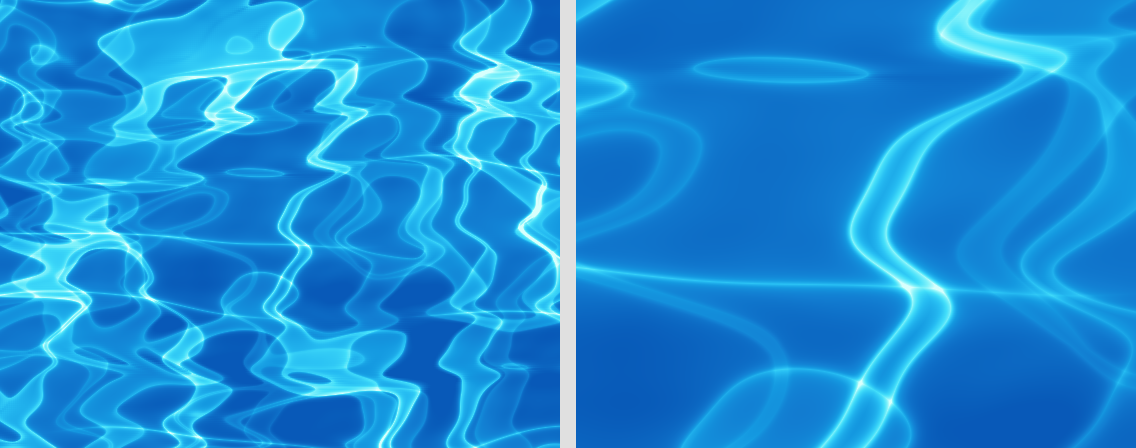
Left, the full canvas; right, a detail of the centre.
Reproduce this texture procedurally as a Shadertoy shader.

```glsl
float gradientDot(vec2 cell, vec2 offset) {
    float angle = 6.2832 * fract(sin(dot(cell, vec2(127.1, 311.7))) * 43758.5);
    return dot(vec2(cos(angle), sin(angle)), offset);
}

// Gradient noise, roughly -0.7 to 0.7
float noise(vec2 p) {
    vec2 i = floor(p), f = fract(p);
    vec2 u = f * f * f * (f * (f * 6.0 - 15.0) + 10.0);
    float low = mix(gradientDot(i, f), gradientDot(i + vec2(1, 0), f - vec2(1, 0)), u.x);
    float high = mix(gradientDot(i + vec2(0, 1), f - vec2(0, 1)), gradientDot(i + 1.0, f - 1.0), u.x);
    return mix(low, high, u.y);
}

// Phase of the flat ripples that cross the water
float ripplePhase(vec2 p) {
    return 42.0 * p.y + 5.0 * noise(p * vec2(1.3, 2.5) + 7.3) + 1.0 * noise(p * vec2(3.5, 3.0));
}

// Bends the view through the ripples; folds make mirrored lenses
vec2 bend(vec2 p, float phase, float seed) {
    float skewed = phase + 0.6 * sin(phase);
    float swell = 0.8 + 0.9 * noise(p * vec2(1.6, 3.0) + seed);
    vec2 shift = vec2(0.036 * sin(skewed), 0.065 * cos(skewed)) * swell;
    shift.x += 0.08 * noise(vec2(p.x * 0.8, p.y * 7.0) + seed);
    float tangle = smoothstep(0.6, 1.0, p.y - 0.25 * p.x + 0.1);
    shift += tangle * 0.09 * vec2(noise(p * 7.0 + seed), noise(p * 8.0 - seed));
    return p + shift;
}

// Translucent ribbon of light with glowing rims
float ribbon(vec2 p, float phase, float seed) {
    vec2 q = bend(p, phase, seed);
    float field = noise(q * vec2(3.2, 2.1) + seed * 5.7);
    float halfWidth = max(0.06 + 0.16 * noise(q * vec2(2.0, 3.0) - seed), 0.012);
    float slope = length(vec2(dFdx(field), dFdy(field))) * iResolution.y;
    float d = (abs(field) - halfWidth) / (slope + 0.5);
    float body = smoothstep(0.004, -0.004, d) * (1.6 + 2.0 * noise(p * vec2(2.5, 4.0) + seed * 2.0));
    float rim = 2.2 * exp(-abs(d) * 300.0) + 0.45 * exp(-abs(d) * 75.0);
    return body + rim * (1.0 + 1.1 * noise(p * 3.0 - seed * 3.0));
}

// Thin broken glints along the ripple crests
float crestGlint(vec2 p, float phase) {
    float row = phase / 6.2832 + 0.5;
    float d = abs(fract(row) - 0.5) * 0.15;
    float present = smoothstep(-0.1, 0.3, noise(vec2(p.x * 1.6, floor(row) * 3.7 + 0.4)));
    return present * (2.3 * exp(-d * 340.0) + 0.4 * exp(-d * 90.0));
}

vec3 waterColor(float light) {
    vec3 ramp[7] = vec3[7](
        vec3(0.03, 0.35, 0.72), vec3(0.07, 0.49, 0.82), vec3(0.08, 0.60, 0.88),
        vec3(0.15, 0.74, 0.95), vec3(0.26, 0.87, 0.98), vec3(0.51, 0.95, 0.98),
        vec3(0.85, 1.00, 0.99));
    float level = clamp(light, 0.0, 5.99);
    int i = int(level);
    return mix(ramp[i], ramp[i + 1], fract(level));
}

void mainImage(out vec4 fragColor, in vec2 fragCoord) {
    vec2 p = fragCoord / iResolution.y;
    float phase = ripplePhase(p);

    // Deep water with soft patches and faint streaks
    vec2 deep = bend(p, phase, 2.0);
    float light = 0.24 + 1.2 * noise(deep * vec2(2.2, 2.8) + 31.0)
                + 0.5 * noise(p * vec2(2.5, 16.0) + 11.0)
                + 0.25 * noise(deep * vec2(14.0, 7.0) + 5.0);

    // Overlapping ribbons, each fainter than the last
    float strength = 1.0;
    for (int k = 0; k < 3; k++) {
        light += strength * ribbon(p, phase, 3.1 + 4.7 * float(k));
        strength *= 0.58;
    }
    light += crestGlint(p, phase);

    fragColor = vec4(waterColor(light), 1.0);
}
```
